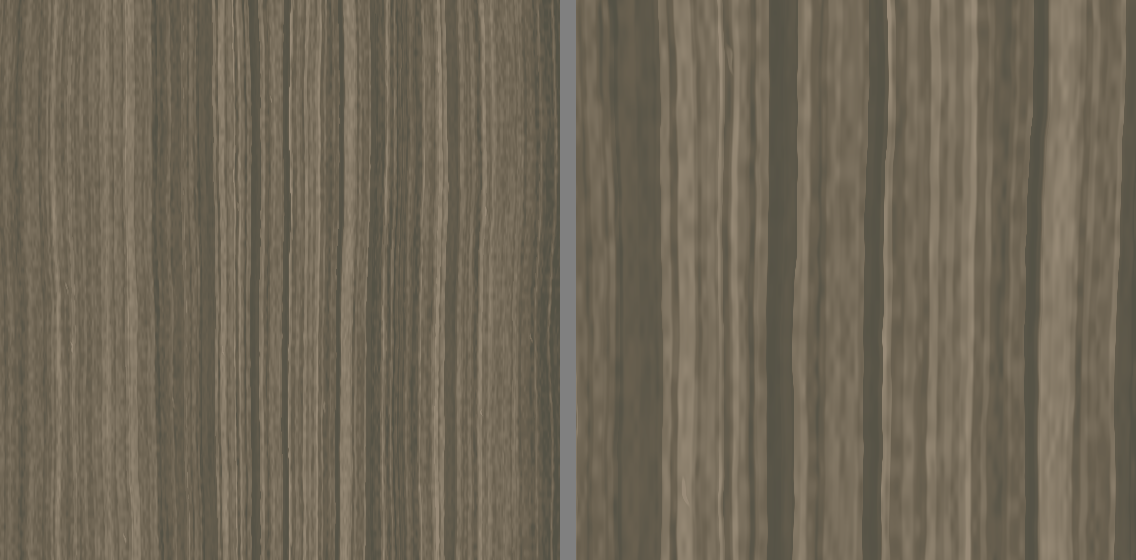
Left, the full canvas; right, a detail of the centre.
A three.js fragment shader for this texture:

```glsl
// Vein-cut brown marble: upright strata of irregular width in olive, brown and tan.
// A gently warped x coordinate feeds layered one-dimensional bands; the middle
// holds crisp dark bands, the flanks are quieter, and grain breaks up the lines.

#define DARK_OLIVE vec3(0.330, 0.320, 0.272)
#define MID_BROWN vec3(0.415, 0.378, 0.312)
#define PALE_TAN vec3(0.595, 0.543, 0.465)
#define BASE_TONE 0.40
#define BEND 0.022
#define WAVER 0.0026
#define EDGE 0.0009
#define DARK_SHARE 0.34
#define GRAIN 0.26
#define FLECK_CHANCE 0.16

varying vec2 vUv;

float hash(vec2 p) {
  vec3 q = fract(vec3(p.xyx) * 0.1031);
  q += dot(q, q.yzx + 33.33);
  return fract((q.x + q.y) * q.z);
}

float noise(vec2 p) {
  vec2 i = floor(p);
  vec2 f = fract(p);
  f = f * f * (3.0 - 2.0 * f);
  float low = mix(hash(i), hash(i + vec2(1.0, 0.0)), f.x);
  float high = mix(hash(i + vec2(0.0, 1.0)), hash(i + vec2(1.0, 1.0)), f.x);
  return mix(low, high, f.y);
}

// Flat random bands with jittered borders, about "count" across the canvas
float strata(float x, float count, float seed) {
  float p = x * count;
  float i = floor(p);
  float border = 0.25 + 0.5 * hash(vec2(i, seed + 7.0));
  float blur = min(EDGE * count, 0.25);
  float blend = smoothstep(border - blur, border + blur, fract(p));
  return mix(hash(vec2(i, seed)), hash(vec2(i + 1.0, seed)), blend);
}

// Soft-edged single band
float seam(float x, float centre, float halfWidth) {
  return 1.0 - smoothstep(halfWidth - EDGE, halfWidth + EDGE, abs(x - centre));
}

// Long bends, line waver and ragged borders
float warpAcross(vec2 uv) {
  float x = uv.x;
  x += BEND * (noise(vec2(uv.x * 3.0 + 4.0, uv.y * 2.6)) - 0.5);
  x += 0.006 * (noise(vec2(uv.x * 11.0, uv.y * 5.0 + 20.0)) - 0.5);
  x += WAVER * (noise(vec2(uv.x * 45.0, uv.y * 13.0 + 50.0)) - 0.5);
  x += 0.0012 * (noise(vec2(uv.x * 140.0, uv.y * 60.0)) - 0.5);
  return x;
}

// Sparse pale slivers, one at most in each cell
float flecks(vec2 uv) {
  vec2 grid = vec2(11.0, 9.0);
  vec2 cell = floor(uv * grid);
  vec2 centre = 0.25 + 0.5 * vec2(hash(cell + 31.0), hash(cell + 57.0));
  vec2 d = (fract(uv * grid) - centre) / grid;
  d.x += 0.004 * (noise(uv * 110.0) - 0.5) + 0.12 * d.y;
  float size = 0.5 + 0.7 * hash(cell + 83.0);
  float r = length(d / (vec2(0.0022, 0.011) * size));
  return step(hash(cell + 11.0), FLECK_CHANCE) * (1.0 - smoothstep(0.5, 1.1, r));
}

void main() {
  float x = warpAcross(vUv);
  float y = vUv.y;

  // Broad light and dark zones, and how strongly each place is banded
  float zone = -0.5 * cos(18.85 * x) + 0.8 * (noise(vec2(x * 9.0, 3.0)) - 0.5);
  float fromMiddle = (x - 0.54) / 0.21;
  float banded = exp(-fromMiddle * fromMiddle * fromMiddle * fromMiddle);
  banded = max(banded, 0.75 * seam(x, 0.785, 0.035));

  // Layered strata, the finest broken into dashes
  float dashes = 0.55 + 0.9 * noise(vec2(x * 210.0, y * 24.0));
  float wide = strata(x, 32.0, 1.0) - 0.5;
  float medium = strata(x, 88.0, 2.0) - 0.5;
  float fine = (strata(x, 210.0, 3.0) - 0.5) * dashes;
  float detail = mix(0.75, 1.15, banded);
  float tone = BASE_TONE + 0.20 * zone + 0.22 * wide;
  tone += detail * (0.32 * medium + 0.36 * fine);
  tone += 0.13 * banded;

  // Thin tan lines
  float line = smoothstep(0.84, 0.93, strata(x, 150.0, 4.0));
  tone += 0.24 * line * dashes * detail;

  // Two wide pale seams
  float pale = max(seam(x, 0.237, 0.0055), 0.8 * seam(x, 0.622, 0.008));
  tone = mix(tone, 0.82 + 0.18 * fine, 0.85 * pale);

  // Plain dark bands
  float dark = 1.0 - smoothstep(DARK_SHARE - 0.05, DARK_SHARE + 0.05, strata(x, 72.0, 5.0));
  dark *= banded * (1.0 - pale);
  tone = mix(tone, 0.08 + 0.10 * fine, 0.9 * dark);

  // Stretched grain, weaker inside the dark bands, then flecks
  float grain = noise(vec2(x * 330.0, y * 85.0)) - 0.5;
  grain += 0.5 * (noise(vec2(x * 120.0, y * 9.0)) - 0.5);
  tone += GRAIN * grain * (1.0 - 0.75 * dark);
  tone += 0.35 * flecks(vec2(x, y)) * (1.0 - dark);

  tone = clamp(tone, 0.0, 1.0);
  vec3 colour = mix(DARK_OLIVE, MID_BROWN, smoothstep(0.0, 0.42, tone));
  colour = mix(colour, PALE_TAN, clamp((tone - 0.38) / 0.62, 0.0, 1.0));
  gl_FragColor = vec4(colour, 1.0);
}
```
